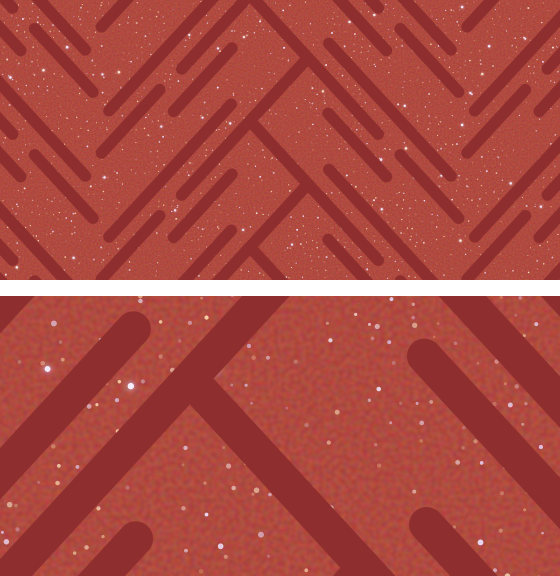
Top, the full canvas; bottom, a detail of the centre.
Reproduce this pattern procedurally as a WebGL 2 fragment shader.

```glsl
#version 300 es
precision highp float;

uniform vec2 u_resolution;
out vec4 outColor;

#define TILE vec2(1.306, 0.4505)
#define BAR_RADIUS 0.0208
#define BAR_SLOPE 1.086
#define MIRROR_SHIFT 0.233
#define GROUND vec3(0.69, 0.29, 0.25)
#define BAR_COLOR vec3(0.56, 0.18, 0.18)
#define WARM_STAR vec3(0.98, 0.84, 0.66)
#define COOL_STAR vec3(0.90, 0.84, 1.0)
#define GRAIN_SCALE 150.0
#define GRAIN_AMOUNT 0.075

// Top end (x, y) and horizontal run of each bar in a tile
const vec3 BARS[4] = vec3[4](
    vec3(-0.1745, 0.6276, 0.436),
    vec3(-0.4297, 0.6797, 0.208),
    vec3(-0.1719, 0.8281, 0.208),
    vec3( 0.0950, 0.7880, 0.446));

vec3 hash3(vec2 p) {
    vec3 q = fract(p.xyx * vec3(0.1031, 0.1030, 0.0973));
    q += dot(q, q.yxz + 33.33);
    return fract((q.xxy + q.yzz) * q.zyx);
}

float cornerSlope(vec2 cell, vec2 offset) {
    float angle = 6.28318 * hash3(cell).x;
    return dot(vec2(cos(angle), sin(angle)), offset);
}

float gradientNoise(vec2 p) {
    vec2 i = floor(p), f = fract(p);
    vec2 u = f * f * f * (f * (f * 6.0 - 15.0) + 10.0);
    vec2 e = vec2(1.0, 0.0);
    return mix(
        mix(cornerSlope(i, f), cornerSlope(i + e, f - e), u.x),
        mix(cornerSlope(i + e.yx, f - e.yx), cornerSlope(i + 1.0, f - 1.0), u.x),
        u.y);
}

float segmentDistance(vec2 p, vec2 halfSpan) {
    float t = clamp(dot(p, halfSpan) / dot(halfSpan, halfSpan), -1.0, 1.0);
    return length(p - halfSpan * t);
}

// Distance to the rising bars, repeated over the plane
float barDistance(vec2 p) {
    float d = 1e3;
    for (int i = 0; i < 4; i++) {
        vec2 halfSpan = 0.5 * BARS[i].z * vec2(1.0, BAR_SLOPE);
        vec2 q = p - BARS[i].xy + halfSpan;
        q -= TILE * round(q / TILE);
        // Long bars reach into the tiles above and below
        for (int j = -1; j <= 1; j++) {
            d = min(d, segmentDistance(q - vec2(0.0, float(j) * TILE.y), halfSpan));
        }
    }
    return d - BAR_RADIUS;
}

// Three sizes of stars, one jittered star per occupied cell
vec3 addStars(vec3 color, vec2 p, float pixel) {
    float density = 1.0 + 1.1 * gradientNoise(p * 3.5 + 7.0);
    for (int layer = 0; layer < 3; layer++) {
        float k = float(layer);
        float size = 0.025 * exp2(k);
        vec2 cell = floor(p / size);
        vec3 place = hash3(cell + 61.0 * (k + 1.0));
        vec3 look = hash3(cell + 173.0 * (k + 2.0));
        float present = step(place.z, (0.4 - 0.09 * k) * density);

        float radius = mix(0.0016, 0.0027, look.x) + 0.0009 * k;
        float d = length(p - (cell + 0.2 + 0.6 * place.xy) * size);
        float disc = 1.0 - smoothstep(-0.6 * pixel, 0.6 * pixel, d - radius);
        float brightness = mix(0.25 + 0.3 * k, 1.0, look.y * look.y);
        vec3 tint = mix(WARM_STAR, COOL_STAR, smoothstep(0.2, 0.8, look.z + 0.2 * k - 0.1));

        // Soft halo on the largest stars
        float halo = layer == 2 ? 0.45 * exp(-d * d / (2.6 * radius * radius)) : 0.0;
        color = mix(color, tint, present * halo);
        color = mix(color, mix(tint, vec3(1.0), 0.3 * k), present * disc * brightness);
    }
    return color;
}

void main() {
    float pixel = 1.0 / u_resolution.y;
    vec2 p = gl_FragCoord.xy * pixel;

    // Mottled ground with coloured grain
    vec2 g = p * GRAIN_SCALE;
    vec3 grain = vec3(gradientNoise(g), gradientNoise(g + 211.3), gradientNoise(g + 457.7));
    vec3 color = GROUND + GRAIN_AMOUNT * grain;
    color = addStars(color, p, pixel);

    // Rising bars and their mirrored, shifted partners
    vec2 c = vec2(p.x - 0.5 * u_resolution.x * pixel, p.y);
    float d = min(barDistance(c), barDistance(vec2(-c.x, c.y + MIRROR_SHIFT)));
    float bar = 1.0 - smoothstep(-0.75 * pixel, 0.75 * pixel, d);
    outColor = vec4(mix(color, BAR_COLOR, bar), 1.0);
}
```
